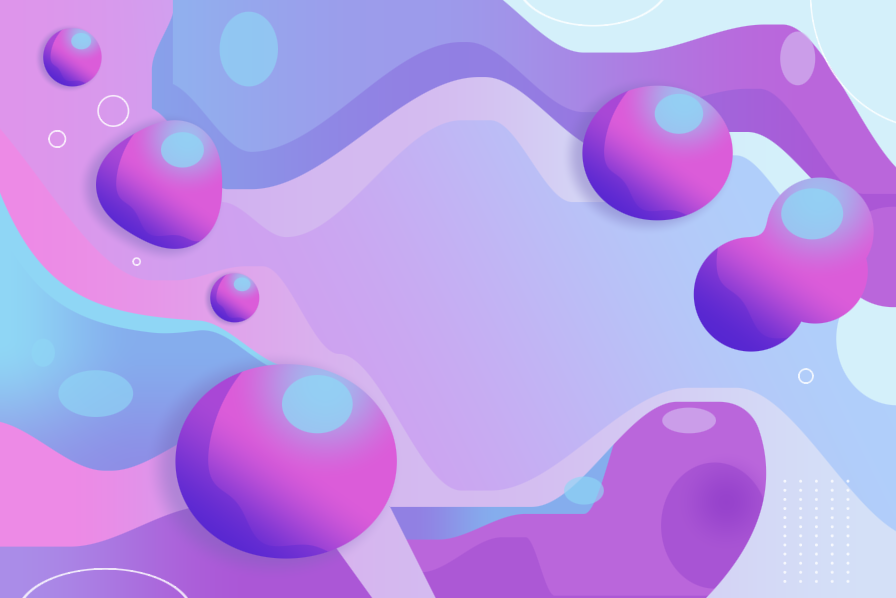
Give the GLSL for this background, as a Shadertoy shader.

```glsl
// Liquid gradient backdrop: pastel waves around a calm lilac centre, with
// glossy drops above. Waves are sums of smooth steps, drops are wobbling
// circles, and layers are painted from back to front.

const float HEIGHT = 512.; // canvas height in design units
const vec3 LILAC = vec3(.81, .63, .94), SKY = vec3(.69, .81, .98),
  PINK = vec3(.93, .54, .9), MIST = vec3(.83, .73, .94),
  ICE = vec3(.83, .94, .98), PEARL = vec3(.83, .88, .97),
  AQUA = vec3(.56, .84, .96), AZURE = vec3(.52, .68, .93),
  IRIS = vec3(.57, .5, .89), ORCHID = vec3(.73, .4, .86),
  GRAPE = vec3(.67, .34, .84), PLUM = vec3(.59, .26, .8),
  VIOLET = vec3(.34, .15, .82), MAGENTA = vec3(.86, .36, .85);
// Drops: centre, radius; wobble: two-lobed and three-lobed amounts
const vec3 DROPS[5] = vec3[5](vec3(62, 49, 25), vec3(140, 158, 54),
  vec3(201, 255, 21), vec3(245, 395, 89), vec3(563, 131, 61));
const vec2 WOBBLE[5] = vec2[5](vec2(0), vec2(0, .07), vec2(0),
  vec2(.065, 0), vec2(.055, 0));
// Glossy spots and thin rings: centre, radii
const vec4 SPOTS[6] = vec4[6](vec4(213, 42, 25, 32), vec4(82, 337, 32, 20),
  vec4(37, 302, 10, 12), vec4(683, 50, 15, 23), vec4(590, 360, 23, 11),
  vec4(500, 420, 17, 12));
const vec4 RINGS[7] = vec4[7](vec4(97, 95, 13, 13), vec4(49, 119, 7, 7),
  vec4(117, 224, 3, 3), vec4(690, 322, 6, 6), vec4(508, -18, 66, 40),
  vec4(798, -5, 104, 115), vec4(90, 527, 75, 40));

vec3 col; // colour painted so far
float x;  // horizontal position in design units

// Smooth step of height h between a and b
float up(int a, int b, int h) { return float(h) * smoothstep(float(a), float(b), x); }

// Antialiased coverage where d is negative
float fill(float d) { return clamp(.5 - d / max(fwidth(d), 1e-4), 0., 1.); }

void paint(vec3 c, float d) { col = mix(col, c, fill(d)); }

float oval(vec2 p, vec4 e) { return length((p - e.xy) / e.zw) - 1.; }

float smoothMax(float a, float b, float k) {
  float h = max(k - abs(a - b), 0.) / k;
  return max(a, b) + h * h * k * .25;
}

vec3 ramp(vec3 a, vec3 b, vec3 c, float t) {
  return mix(mix(a, b, smoothstep(0., .5, t)), c, smoothstep(.5, 1., t));
}

float dropShape(vec2 q, vec2 w) {
  float a = atan(q.y, q.x + 1e-4);
  return length(q) - 1. - w.x * cos(2. * a) + w.y * cos(3. * a);
}

// Drop colour in its own unit space
vec3 dropColor(vec2 q) {
  vec3 c = mix(MAGENTA, VIOLET, smoothstep(-.1, 1.05, dot(q, vec2(-.55, .78))));
  c = mix(AQUA, c, .25 + .75 * smoothstep(.05, .95, length(q - vec2(.38, -.75))));
  float rim = 1.03 + .06 * sin(7. * q.x + 4. * q.y) - length(q - vec2(.32, -.16));
  c = mix(c, VIOLET, .38 * fill(rim));
  return mix(c, AQUA, .75 * fill(oval(q, vec4(.3, -.55, .34, .28))));
}

void mainImage(out vec4 fragColor, in vec2 fragCoord) {
  vec2 p = fragCoord / iResolution.y * HEIGHT;
  p.y = HEIGHT - p.y; // y runs down from the top edge
  x = p.x;
  float y = p.y, t = x / (1.5 * HEIGHT);

  // Centre gradient and pale sheet
  col = mix(LILAC, SKY, smoothstep(200., 720., x - .5 * (y - 256.)));
  col = mix(mix(PINK, LILAC, .5), col, up(0, 220, 1));
  float sheet = 70. + up(-60, 130, 170) - up(150, 210, 12) + up(225, 290, 75)
    + up(290, 395, 117) - up(420, 590, 88) + up(630, 790, 130);
  paint(ramp(PINK, MIST, PEARL, t), sheet - y);

  // Upper wave: hem, outer body, inner body, icy corner
  float hem = 173. + up(190, 245, 30) - up(245, 395, 100) + up(420, 490, 70)
    - up(520, 620, 40) + up(630, 700, 60);
  float outer = 92. + up(125, 195, 70) - up(215, 410, 96) + up(415, 525, 65)
    - up(525, 610, 18) + up(640, 740, 70);
  float inner = 70. + up(140, 215, 60) - up(215, 395, 94) + up(400, 500, 60)
    - up(540, 640, 20) + up(650, 740, 90);
  float corner = up(390, 500, 65) - 20. - up(540, 655, 24) + up(670, 790, 135);
  paint(ramp(LILAC, MIST, ICE, t * 1.15), max(y - hem, 190. - x));
  paint(ramp(AZURE, IRIS, GRAPE, t),
    max(y - outer, 150. - 20. * smoothstep(0., 60., y) - x));
  paint(ramp(mix(AZURE, AQUA, .4), mix(IRIS, SKY, .35), ORCHID, t * 1.1),
    max(y - inner, 148. - x));
  paint(ICE, y - corner);
  paint(ICE, oval(p, vec4(768, 290, 52, 57)));
  paint(ORCHID, oval(p, vec4(765, 220, 48, 43)));

  // Lower left: aqua rim, pool, pink ribbon, purple floor
  float decay = exp(-x / 45.), cut = x - 260., lift = up(170, 250, 38) - y;
  vec3 water = mix(mix(AQUA, AZURE, up(0, 120, 1)), IRIS, .7 * smoothstep(290., 410., y));
  paint(AQUA, max(277. - 112. * decay + lift, cut));
  paint(water, max(290. - 95. * decay - up(130, 200, 8) + lift, cut));
  paint(mix(PINK, LILAC, up(50, 220, 1)),
    max(360. + up(-10, 90, 43) - up(95, 200, 40) - y, cut));
  paint(mix(mix(IRIS, LILAC, .4), GRAPE, up(0, 220, 1)),
    max(468. - up(60, 180, 35) - y, x + 50. - .72 * y));

  // Lower right: rounded swell with a blue gloss
  float bow = y - 405.;
  float swell = smoothMax(434. - up(455, 580, 90) - y, x - 656. + .0045 * bow * bow, 24.);
  float gloss = 462. - up(375, 450, 22) - up(500, 545, 100) - y;
  float fold = 490. - up(360, 430, 30) + up(450, 475, 50) - y;
  vec3 purple = mix(ORCHID, PLUM, .4 * fill(fold));
  purple = mix(purple, PLUM, .5 * fill(oval(p, vec4(612, 450, 46, 54))));
  purple = mix(PLUM, purple, smoothstep(0., 45., length(p - vec2(622, 430))));
  paint(mix(mix(IRIS, AZURE, up(350, 430, 1)), purple, fill(gloss)),
    max(swell, 117. + .5 * y - x));

  // Spots, rings and a dot grid
  for (int i = 0; i < 6; i++)
    paint(mix(col, i > 2 && i < 5 ? MIST : AQUA, .65), oval(p, SPOTS[i]));
  vec2 cell = vec2(13.5, 7.8), g = p - vec2(672, 412);
  float ink = fill(length(g - cell * clamp(round(g / cell), vec2(0), vec2(4, 11))) - 1.2);
  for (int i = 0; i < 7; i++) ink += fill(abs(oval(p, RINGS[i])) - .7 / RINGS[i].w);
  col = mix(col, vec3(1), .8 * min(ink, 1.));

  // Round drops with soft shadows, then the two-lobed drop
  for (int i = 0; i < 5; i++) {
    vec2 q = (p - DROPS[i].xy) / DROPS[i].z;
    float shade = dropShape(q + vec2(.12, -.04), WOBBLE[i]);
    col = mix(col, IRIS * .8, .4 - .4 * smoothstep(-.1, .18, shade));
    paint(dropColor(q), dropShape(q, WOBBLE[i]));
  }
  float lobes = smoothMax(46. - length(p - vec2(702, 198)), 49. - length(p - vec2(643, 252)), 16.);
  lobes = -max(lobes, 45. - length(p - vec2(698, 232)));
  paint(dropColor((p - vec2(672, 226)) / 78.), lobes);
  fragColor = vec4(col, 1);
}
```
